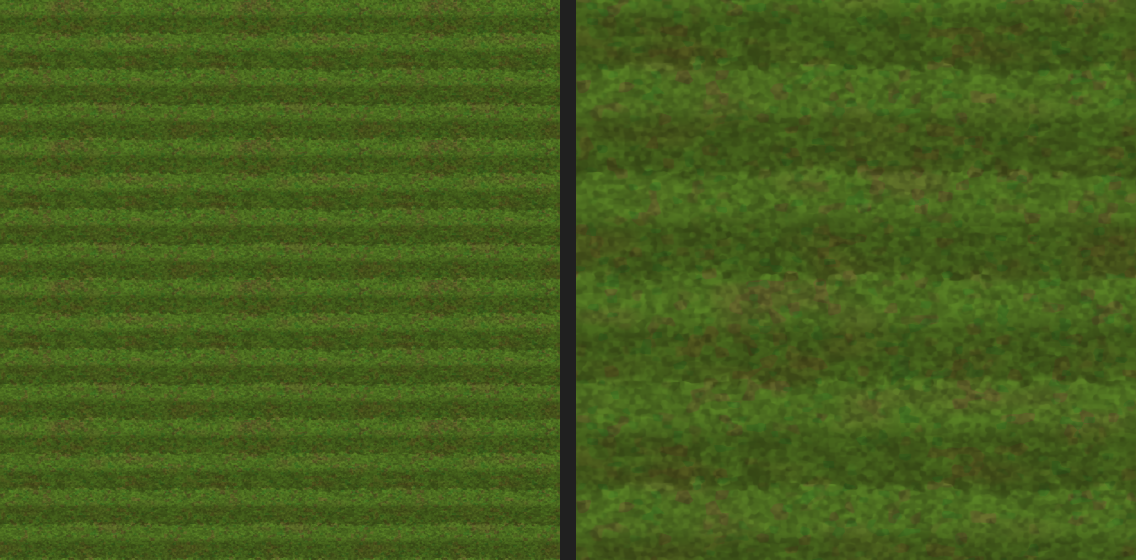
Left: the whole. Right: its middle third, enlarged.
A WebGL 1 fragment shader for this texture:

```glsl
precision highp float;
// Mown lawn: sixteen light and dark stripes with ragged edges, worn brown in spots.
// Smooth cellular noise at several scales gives the blades, clumps and bare patches;
// the wear repeats three times across and four times down, four stripes each time.

uniform vec2 u_resolution;

const vec2 REPEATS = vec2(3.0, 4.0);
const float STRIPES_PER_REPEAT = 4.0;
const float TAU = 6.2831853;

const vec3 LIGHT_SHADE = vec3(0.275, 0.385, 0.115);
const vec3 LIGHT_TIP = vec3(0.318, 0.462, 0.132);
const vec3 DARK_SHADE = vec3(0.235, 0.315, 0.092);
const vec3 DARK_TIP = vec3(0.268, 0.388, 0.108);
const vec3 LIGHT_SOIL = vec3(0.355, 0.325, 0.155);
const vec3 DARK_SOIL = vec3(0.295, 0.285, 0.105);
const vec3 COOL_BLADE = vec3(0.200, 0.430, 0.130);

vec3 hash3(vec2 cell, float seed) {
  vec3 q = fract(vec3(cell.xyx + seed) * vec3(0.1031, 0.1030, 0.0973));
  q += dot(q, q.yxz + 33.33);
  return fract((q.xxy + q.yzz) * q.zyx);
}

// Cellular noise that wraps on the grid: cell values blended by nearness.
float cellTone(vec2 p, vec2 grid, float seed, float sharpness) {
  vec2 q = p * grid;
  vec2 base = floor(q);
  float sum = 0.0;
  float total = 0.0;
  for (int j = -1; j <= 1; j++) {
    for (int i = -1; i <= 1; i++) {
      vec2 cell = base + vec2(float(i), float(j));
      vec3 rnd = hash3(mod(cell, grid), seed);
      vec2 d = cell + 0.2 + 0.6 * rnd.xy - q;
      float weight = exp(-sharpness * dot(d, d));
      sum += weight * rnd.z;
      total += weight;
    }
  }
  return sum / total;
}

// 1 on a light stripe, 0 on a dark one; crisp at the top, softer at the bottom.
float stripeMask(float y, float ragged) {
  float t = fract(0.06 + ragged - y * STRIPES_PER_REPEAT);
  return smoothstep(0.0, 0.07, t) * (1.0 - smoothstep(0.43, 0.57, t));
}

// Slow drift of wear over one repeat.
float wearDrift(vec2 p) {
  return 0.5 + 0.25 * sin(TAU * (p.x + 2.0 * p.y) + 0.8)
             + 0.25 * sin(TAU * (2.0 * p.x - p.y) + 2.1);
}

void main() {
  vec2 p = gl_FragCoord.xy / u_resolution * REPEATS;

  // Grass texture from fine to coarse
  float grain = cellTone(p, vec2(104.0, 88.0), 3.0, 6.0);
  float blade = cellTone(p, vec2(58.0, 62.0), 17.0, 8.0);
  float clump = cellTone(p, vec2(24.0, 30.0), 41.0, 5.0);
  float patchy = cellTone(p, vec2(9.0, 16.0), 73.0, 4.0);
  float tone = 0.5 + 0.55 * (grain - 0.5) + 0.65 * (blade - 0.5)
             + 0.35 * (clump - 0.5) + 0.25 * (patchy - 0.5);
  tone = clamp(tone, 0.0, 1.0);

  // Mown stripes
  float ragged = 0.10 * (blade - 0.5) + 0.08 * (clump - 0.5);
  float light = stripeMask(p.y, ragged);
  vec3 color = mix(mix(DARK_SHADE, DARK_TIP, tone),
                   mix(LIGHT_SHADE, LIGHT_TIP, tone), light);

  // Brown wear: broad faint patches and small bare spots
  float drift = wearDrift(p);
  float faded = smoothstep(0.45, 0.85, 0.65 * patchy + 0.35 * drift);
  float spot = cellTone(p, vec2(40.0, 38.0), 97.0, 8.0);
  float bare = smoothstep(0.74, 0.92, spot + 0.14 * (drift - 0.5));
  float wear = clamp(0.45 * faded + 0.60 * bare, 0.0, 0.75);
  vec3 soil = mix(DARK_SOIL, LIGHT_SOIL, light) * (0.88 + 0.24 * tone);
  color = mix(color, soil, wear);

  // Scattered cool blades and fine shading
  float cool = cellTone(p, vec2(52.0, 56.0), 131.0, 9.0);
  color = mix(color, COOL_BLADE * (0.8 + 0.2 * light),
              0.45 * smoothstep(0.80, 0.95, cool));
  color *= 1.0 + 0.16 * (grain - 0.5) + 0.10 * (blade - 0.5);

  gl_FragColor = vec4(color, 1.0);
}
```
